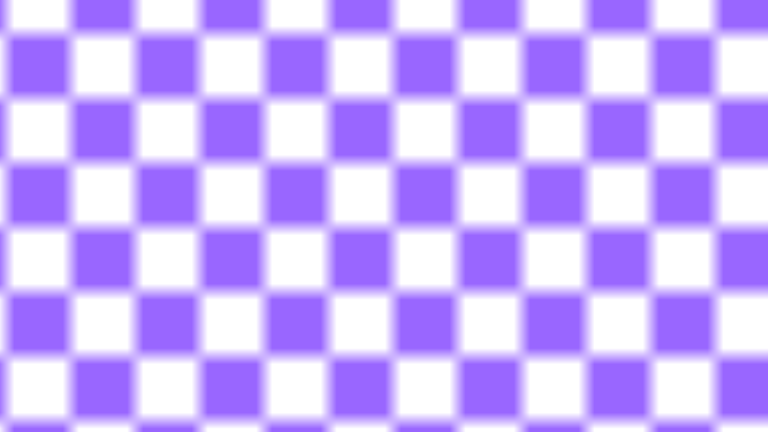
Reproduce this pattern procedurally as a Shadertoy shader.

```glsl
#define CELL 0.1492                  // square side, in canvas heights
#define OFFSET vec2(0.0148, 0.0262)  // a grid corner, in canvas heights
#define SOFTNESS 0.25                // width of the edge ramp, in cells
#define PURPLE vec3(0.6, 0.4, 1.0)
#define WHITE vec3(1.0)

// Signed distance to the nearest grid line, positive in even cells
vec2 alternatingDistance(vec2 p) {
    return 0.5 - abs(mod(p + 0.5, 2.0) - 1.0);
}

void mainImage(out vec4 fragColor, in vec2 fragCoord) {
    vec2 cellPos = (fragCoord / iResolution.y - OFFSET) / CELL;

    // Soft ramp, never narrower than one pixel
    float pixel = 1.0 / (iResolution.y * CELL);
    float ramp = max(SOFTNESS, pixel);
    vec2 wave = clamp(alternatingDistance(cellPos) * 2.0 / ramp, -1.0, 1.0);

    // The product of both waves alternates the squares
    float checker = 0.5 + 0.5 * wave.x * wave.y;
    fragColor = vec4(mix(PURPLE, WHITE, checker), 1.0);
}
```
